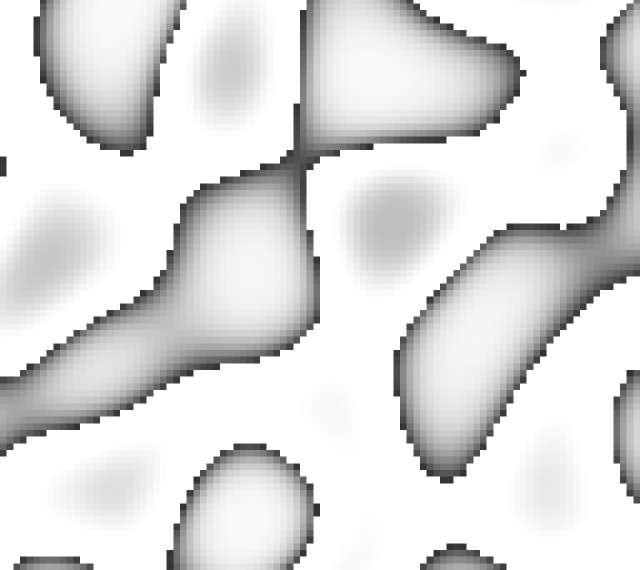
Reproduce this texture procedurally as a WebGL 2 fragment shader.

```glsl
#version 300 es
precision highp float;

uniform vec2 u_resolution;
out vec4 fragColor;

#define CELLS 96.0        // mosaic cells across the width
#define WAVES 11          // plane waves in the field
#define FREQUENCY 2.75    // mean wave cycles across the width
#define LEAN 2.6          // favoured wave direction, radians
#define LEAN_AMOUNT 0.4
#define SEED 0.37
#define LEVEL 0.15        // field value at the blob outline
#define RIM_TONE 0.19
#define RIM_FALLOFF 1.85
#define HAZE 0.25         // darkening far away from the blobs

const float PI = 3.14159265;

// Layered sines in spread directions, scaled to unit variance
float waveField(vec2 p) {
    float sum = 0.0;
    float power = 0.0;
    for (int i = 0; i < WAVES; i++) {
        float n = float(i);
        float angle = PI * (n + 0.5) / float(WAVES);
        float weight = 1.0 + LEAN_AMOUNT * cos(2.0 * (angle - LEAN));
        float cycles = FREQUENCY * (0.72 + 0.56 * fract(n * 0.7549 + SEED));
        float phase = fract(n * n * 0.618 + n * 0.137 + SEED);
        float along = dot(p, vec2(cos(angle), sin(angle)));
        sum += weight * sin(2.0 * PI * (along * cycles + phase));
        power += weight * weight;
    }
    return sum / sqrt(0.5 * power);
}

// Dark rim fading to a pale core inside, white with faint haze outside
float tone(float field) {
    float depth = field - LEVEL;
    float inside = 1.0 - (1.0 - RIM_TONE) * exp(-RIM_FALLOFF * max(depth, 0.0));
    float outside = 1.0 - HAZE * smoothstep(1.0, 2.8, -depth);
    return depth > 0.0 ? inside : outside;
}

// Sample the field once per mosaic cell
float mosaic(vec2 p) {
    vec2 cellCenter = (floor(p * CELLS) + 0.5) / CELLS;
    return tone(waveField(cellCenter));
}

void main() {
    // Four samples per pixel smooth the cell borders
    float shade = 0.0;
    for (int i = 0; i < 4; i++) {
        vec2 offset = vec2(i % 2, i / 2) * 0.5 - 0.25;
        shade += 0.25 * mosaic((gl_FragCoord.xy + offset) / u_resolution.x);
    }
    fragColor = vec4(vec3(shade), 1.0);
}
```
